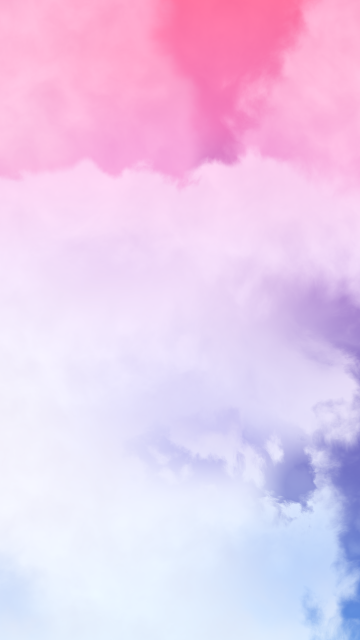
A Shadertoy shader for this background:

```glsl
float hash(vec2 p) {
    return fract(sin(dot(p, vec2(127.1, 311.7))) * 43758.5453);
}

float noise(vec2 p) {
    vec2 i = floor(p), f = fract(p);
    f = f * f * (3.0 - 2.0 * f);
    return mix(mix(hash(i), hash(i + vec2(1, 0)), f.x),
               mix(hash(i + vec2(0, 1)), hash(i + vec2(1, 1)), f.x), f.y);
}

// Layered noise, centred on zero
float fbm(vec2 p) {
    float sum = 0.0, amp = 0.5;
    for (int i = 0; i < 6; i++) {
        sum += amp * (noise(p) - 0.5);
        p = mat2(1.6, 1.2, -1.2, 1.6) * p + 7.3;
        amp *= 0.5;
    }
    return sum;
}

float bump(float x, float centre, float width) {
    float d = (x - centre) / width;
    return exp(-d * d);
}

float blob(vec2 p, vec2 centre, vec2 radius) {
    vec2 d = (p - centre) / radius;
    return exp(-dot(d, d));
}

// Six evenly spaced colours from bottom to top
vec3 ramp(vec3 stops[6], float y) {
    vec3 col = stops[0];
    for (int i = 1; i < 6; i++)
        col = mix(col, stops[i], clamp(y * 5.0 - float(i - 1), 0.0, 1.0));
    return col;
}

vec3 skyColour(float y) {
    return ramp(vec3[6](vec3(0.33, 0.55, 0.88), vec3(0.38, 0.42, 0.77),
                        vec3(0.48, 0.41, 0.75), vec3(0.70, 0.50, 0.82),
                        vec3(0.95, 0.50, 0.76), vec3(1.00, 0.46, 0.64)), y);
}

vec3 cloudColour(float y) {
    return ramp(vec3[6](vec3(0.90, 0.95, 1.00), vec3(0.93, 0.95, 1.00),
                        vec3(0.93, 0.90, 0.99), vec3(0.96, 0.87, 0.98),
                        vec3(1.00, 0.79, 0.93), vec3(1.00, 0.76, 0.88)), y);
}

// Height of the large cloud's upper rim
float rimHeight(float x) {
    return 0.732 + 0.040 * bump(x, 0.74, 0.15) + 0.024 * bump(x, 0.24, 0.045)
         + 0.013 * bump(x, 0.41, 0.05) - 0.017 * bump(x, 0.31, 0.03)
         - 0.014 * bump(x, 0.51, 0.04);
}

// Right-hand limit of the large cloud
float sideLimit(float y) {
    return 0.955 - 0.06 * bump(y, 0.26, 0.06) - 0.12 * bump(y, 0.49, 0.03)
         - 0.04 * bump(y, 0.04, 0.03);
}

// Pink clouds on both sides of the open sky
vec3 backClouds(vec3 col, vec2 p, float billow, float fine) {
    float leftEdge = mix(0.57, 0.44, smoothstep(0.75, 1.0, p.y));
    float rightEdge = mix(0.58, 0.82, smoothstep(0.70, 1.04, p.y));
    float left = 1.0 - smoothstep(-0.06, 0.05, p.x - leftEdge + billow * 0.12 + fine * 0.08);
    float right = smoothstep(-0.04, 0.08, p.x - rightEdge + billow * 0.15 + fine * 0.12);
    vec3 pink = mix(vec3(0.98, 0.67, 0.88), vec3(1.0, 0.66, 0.81),
                    smoothstep(0.74, 0.92, p.y));
    float light = 0.75 * blob(p, vec2(0.04, 0.79), vec2(0.22, 0.10))
                + 0.55 * blob(p, vec2(0.0, 0.98), vec2(0.25, 0.17))
                + 0.65 * blob(p, vec2(1.02, 0.86), vec2(0.28, 0.16));
    pink = mix(pink, vec3(1.0, 0.81, 0.92), clamp(light + fine * 0.5, 0.0, 1.0));
    return mix(col, pink, max(left, right) * 0.92);
}

// Soft shadows within the large cloud
vec3 shadeCloud(vec3 col, vec2 p, float billow, float fine) {
    vec2 q = p + vec2(billow, fine) * 0.10;
    float white = blob(p, vec2(0.0, 0.32), vec2(0.32, 0.22));
    float lilac = 0.28 * blob(q, vec2(0.30, 0.59), vec2(0.17, 0.05))
                + 0.30 * blob(q, vec2(0.88, 0.55), vec2(0.28, 0.07));
    float lavender = 0.45 * blob(q, vec2(0.55, 0.36), vec2(0.30, 0.10))
                   + 0.35 * blob(q, vec2(0.64, 0.325), vec2(0.14, 0.025));
    float blue = 0.75 * blob(q, vec2(0.86, 0.11), vec2(0.25, 0.10))
               + 0.40 * blob(q, vec2(0.0, 0.06), vec2(0.10, 0.06));
    col = mix(col, vec3(0.97, 0.97, 1.0), white * 0.85);
    col = mix(col, vec3(0.87, 0.75, 0.94), lilac);
    col = mix(col, vec3(0.77, 0.75, 0.95), lavender);
    col = mix(col, vec3(0.69, 0.80, 0.98), blue);
    // Broken wisps below the lavender shadow
    float wisps = smoothstep(-0.02, 0.18, fine)
                * blob(p, vec2(0.61, 0.30), vec2(0.19, 0.045));
    return mix(col, vec3(0.66, 0.65, 0.90), wisps * 0.60);
}

void mainImage(out vec4 fragColor, in vec2 fragCoord) {
    vec2 p = fragCoord / iResolution.xy;
    vec2 q = p * vec2(0.5625, 1.0);
    float drift = fbm(q * 4.0 + 3.0);
    float billow = fbm(q * 9.0 + drift * 1.5);
    float fine = fbm(q * 26.0 + vec2(drift, billow) * 2.0);

    vec3 sky = skyColour(p.y);
    sky = mix(sky, vec3(0.80, 0.46, 0.76), 0.7 * blob(p, vec2(0.52, 0.73), vec2(0.25, 0.04)));
    vec3 col = backClouds(sky, p, billow, fine);

    // Large foreground cloud, melting into haze at the right
    vec3 cloud = shadeCloud(cloudColour(p.y), p, billow, fine);
    float rim = rimHeight(p.x) + billow * 0.035 + fine * 0.050 - p.y;
    float softness = mix(0.016, 0.07, smoothstep(0.72, 1.0, p.x));
    col = mix(col, cloud, smoothstep(-softness * 0.4, softness, rim));

    // Dark sky showing past the cloud's right side
    float side = p.x - sideLimit(p.y) + billow * 0.14 + fine * 0.24;
    float gap = smoothstep(-0.07, 0.08, side)
              * (1.0 - smoothstep(0.43, 0.53, p.y));
    // Ragged openings scattered beside the gap
    float holes = smoothstep(-0.06, 0.16, fine + billow * 0.4)
                * min(1.0, 1.5 * blob(p, vec2(0.85, 0.24), vec2(0.09, 0.055)));
    float haze = blob(p + vec2(billow, fine) * 0.09, vec2(1.02, 0.505), vec2(0.25, 0.065));
    float dark = max(max(gap * 0.92, holes * 0.85), haze * 0.80);
    col = mix(col, sky, dark);

    // Pale veils drifting across the dark sky
    float veil = dark * smoothstep(0.0, 0.25, billow + fine * 0.4);
    col = mix(col, cloud, veil * 0.25);

    col += (billow * 0.05 + fine * 0.05) * vec3(0.7, 1.0, 0.6);
    fragColor = vec4(clamp(col, 0.0, 1.0), 1.0);
}
```
